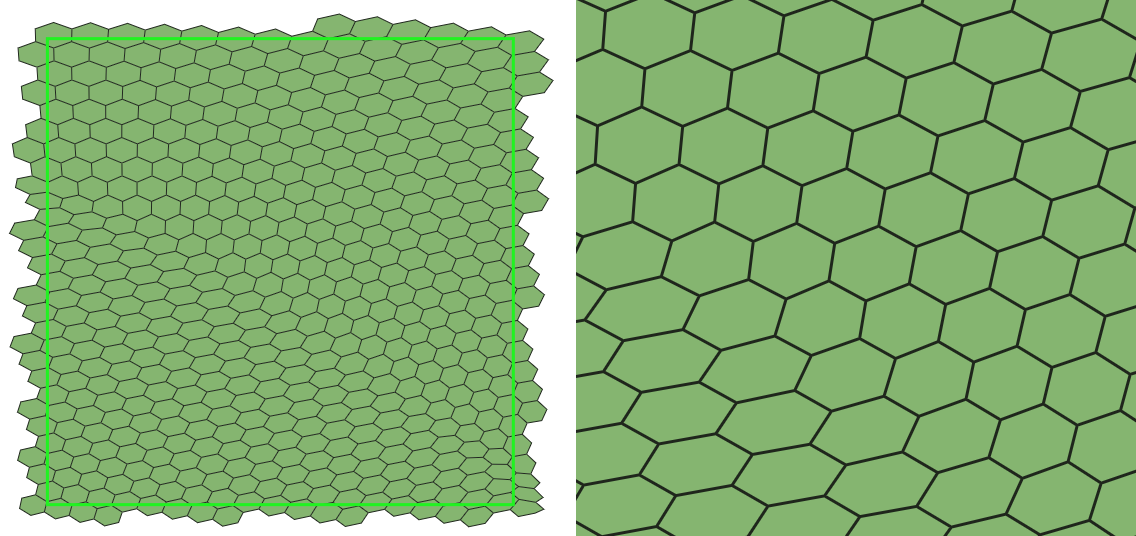
Left: the whole. Right: its middle third, enlarged.
This pattern is drawn by a Shadertoy shader. Its source:

```glsl
// A sheet of bent hexagonal cells with a ragged rim, under a bright square frame on white.
// Two smooth lattices meet along a diagonal crease; each cell corner is the mean of three
// neighbouring centres, and the cell under a point is found by inverting the lattice.

// Centre of lattice cell (i, j) on a 768 x 735 sheet, y pointing down.
vec2 cellCentre(vec2 c) {
    float i = c.x, j = c.y;
    float bend = max(i, 0.0) * max(i, 0.0);
    vec2 upper = vec2(267.0 + 18.0 * j - 0.39 * j * j + i * (39.5 - 0.92 * j + 0.025 * j * j),
                      285.0 + 26.3 * j + bend * (0.33 + 0.011 * j));
    vec2 lower = vec2(300.0 + 8.3 * j - 0.1 * j * j + i * (47.5 - 0.7 * j) - 0.15 * bend,
                      297.0 + 23.6 * j + 4.8 * i);
    return mix(upper, lower, smoothstep(0.0, 1.0, j - i - 4.0));
}

// Newton steps from a sheet position back to lattice coordinates.
vec2 latticeAt(vec2 p) {
    vec2 c = vec2(0.0);
    for (int n = 0; n < 8; n++) {
        vec2 alongI = cellCentre(c + vec2(0.5, 0.0)) - cellCentre(c - vec2(0.5, 0.0));
        vec2 alongJ = cellCentre(c + vec2(0.0, 0.5)) - cellCentre(c - vec2(0.0, 0.5));
        c += inverse(mat2(alongI, alongJ)) * (p - cellCentre(c));
    }
    return c;
}

// Signed distance to one convex cell, negative inside.
float cellDistance(vec2 p, vec2 cell, vec2 centre) {
    vec2 step6 = vec2(1.0, 0.0);
    vec2 before = cellCentre(cell + vec2(1.0, -1.0));
    vec2 here = cellCentre(cell + step6);
    vec2 corner = (centre + before + here) / 3.0;
    float d = -1e4;
    for (int k = 0; k < 6; k++) {
        step6 = vec2(-step6.y, step6.x + step6.y);   // next neighbour around
        vec2 next = cellCentre(cell + step6);
        vec2 nextCorner = (centre + here + next) / 3.0;
        vec2 edge = normalize(nextCorner - corner);
        d = max(d, dot(p - corner, vec2(edge.y, -edge.x)));
        corner = nextCorner;
        here = next;
    }
    return d;
}

float coverage(float d, float pixel) {
    return clamp(0.5 - d / pixel, 0.0, 1.0);
}

void mainImage(out vec4 fragColor, in vec2 fragCoord) {
    vec2 uv = fragCoord / iResolution.xy;
    vec2 p = vec2(uv.x, 1.0 - uv.y) * vec2(768.0, 735.0);
    float pixel = 768.0 / iResolution.x;

    // Nearby cells whose centres lie close enough to the frame
    vec2 home = round(latticeAt(p));
    float fill = 1e4, outline = 1e4;
    for (int y = -1; y <= 1; y++) {
        for (int x = -1; x <= 1; x++) {
            vec2 cell = home + vec2(x, y);
            vec2 centre = cellCentre(cell);
            if (abs(centre.x - 383.0) < 348.0 && abs(centre.y - 373.0) < 337.0) {
                float d = cellDistance(p, cell, centre);
                fill = min(fill, d);
                outline = min(outline, abs(d));
            }
        }
    }

    // Square frame
    vec2 side = abs(p - vec2(384.5, 372.5)) - 319.5;
    float frame = abs(max(side.x, side.y)) - 2.1;

    vec3 color = mix(vec3(1.0), vec3(0.52, 0.71, 0.44), coverage(fill, pixel));
    color = mix(color, vec3(0.12, 0.15, 0.11), coverage(outline - 0.68, pixel));
    color = mix(color, vec3(0.13, 0.95, 0.13), coverage(frame, pixel));
    fragColor = vec4(color, 1.0);
}
```
